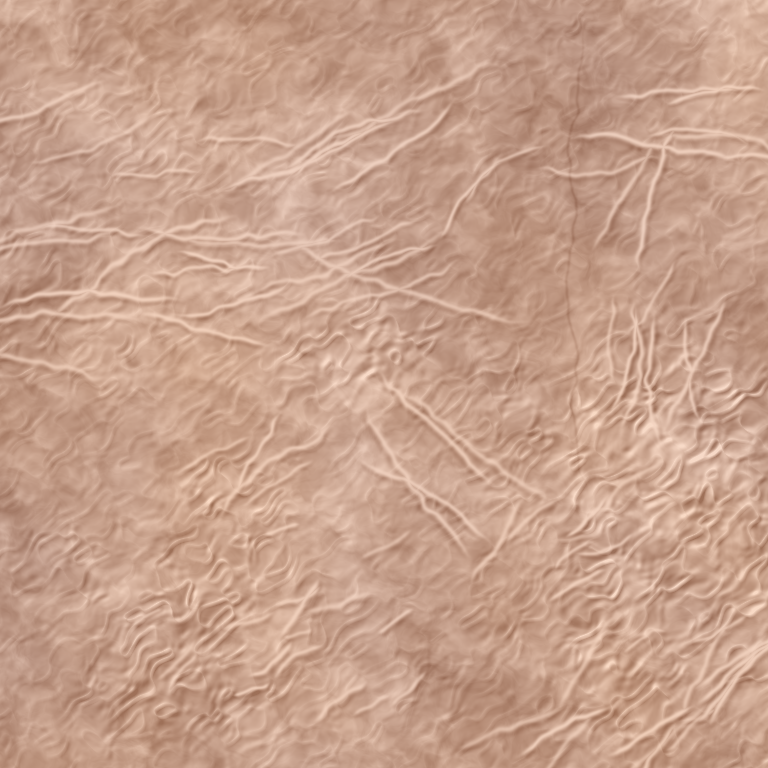
This texture is drawn by a Shadertoy shader. Its source:

```glsl
// Creased, weathered pink-tan hide with pale raised veins and crinkled patches.

const vec3 UMBER = vec3(0.70, 0.54, 0.46);
const vec3 CREAM = vec3(0.95, 0.83, 0.76);
const vec3 OCHRE_TINT = vec3(0.015, 0.0, -0.025);
const vec2 LIGHT_DIR = vec2(-0.6, 0.8);

float hash(vec2 p) {
    return fract(sin(dot(p, vec2(127.1, 311.7))) * 43758.5453);
}

float valueNoise(vec2 p) {
    vec2 i = floor(p), f = fract(p);
    f = f * f * (3.0 - 2.0 * f);
    return mix(mix(hash(i), hash(i + vec2(1, 0)), f.x),
               mix(hash(i + vec2(0, 1)), hash(i + vec2(1, 1)), f.x), f.y);
}

float fbm(vec2 p) {
    float sum = 0.0, amp = 0.533;
    for (int i = 0; i < 4; i++) {
        sum += amp * valueNoise(p);
        p = mat2(0.8, 0.6, -0.6, 0.8) * p * 2.03 + 17.3;
        amp *= 0.5;
    }
    return sum;
}

vec2 toFrame(vec2 p, float angle) {
    float c = cos(angle), s = sin(angle);
    return vec2(c * p.x + s * p.y, c * p.y - s * p.x);
}

float blob(vec2 p, vec2 centre, vec2 radius) {
    vec2 d = (p - centre) / radius;
    return exp(-dot(d, d));
}

// One wavering crease: x is its raised ridge, y the shadow beside it.
vec2 crease(vec2 p, vec2 centre, float angle, float reach, float width, float seed) {
    vec2 q = toFrame(p - centre, angle);
    float along = q.x / reach;
    if (abs(along) > 1.0 || abs(q.y) > 0.1) return vec2(0);
    float bend = (hash(vec2(seed, 5.0)) - 0.5) * 0.35 * reach * along * along;
    float wobble = (valueNoise(vec2(q.x * 15.0, seed)) - 0.5) * 0.018
                 + (valueNoise(vec2(q.x * 60.0, seed + 40.0)) - 0.5) * 0.007;
    float y = q.y - bend - wobble;
    float taper = 1.0 - smoothstep(0.65, 1.0, abs(along));
    float w = width * mix(0.6, 1.0, taper);
    float below = (y + 2.0 * w) / (1.2 * w);
    return vec2(exp(-y * y / (w * w)), exp(-below * below)) * taper;
}

// A loose bundle of creases sharing a place and a heading.
vec2 bundle(vec2 p, vec2 centre, vec2 spread, float angle, float reach, int count, float seed) {
    vec2 best = vec2(0);
    for (int i = 0; i < count; i++) {
        float id = seed + float(i) * 1.37;
        vec2 jitter = vec2(hash(vec2(id, 1.0)), hash(vec2(id, 2.0))) * 2.0 - 1.0;
        float turn = (hash(vec2(id, 3.0)) - 0.5) * 0.75;
        float size = hash(vec2(id, 4.0));
        vec2 c = crease(p, centre + jitter * spread, angle + turn,
                        reach * mix(0.45, 1.2, size), mix(0.0025, 0.0037, size), id);
        best = max(best, c * mix(0.65, 1.0, hash(vec2(id, 6.0))));
    }
    return best;
}

// Height of small worm-like folds, slightly stretched along a rising diagonal.
float crinkle(vec2 p) {
    vec2 warp = vec2(valueNoise(p * 38.0), valueNoise(p * 38.0 + 31.0)) - 0.5;
    vec2 q = toFrame(p + warp * 0.018, 0.7);
    float fold = 1.0 - abs(2.0 * valueNoise(q * vec2(42.0, 78.0)) - 1.0);
    float grain = valueNoise(q * vec2(82.0, 135.0) + 9.0);
    return fold * fold * 0.55 + grain * 0.55;
}

void mainImage(out vec4 fragColor, in vec2 fragCoord) {
    vec2 p = fragCoord / iResolution.xy;

    // Smudged stains, broad and fine
    vec2 drift = vec2(fbm(p * 20.0), fbm(p * 20.0 + 50.0)) - 0.5;
    float stain = fbm(p * 5.0 + drift * 0.7);
    float mottle = fbm(p * vec2(34.0, 44.0) + drift * 2.5);
    float tone = 0.30 + (stain - 0.5) * 0.75 + (mottle - 0.5) * 0.75;
    tone += 0.14 * blob(p, vec2(0.95, 0.9), vec2(0.25, 0.3));
    tone -= 0.10 * blob(p, vec2(0.74, 0.7), vec2(0.08, 0.35));

    // Crinkled areas, lit from the upper left
    float area = blob(p, vec2(0.92, 0.3), vec2(0.27, 0.32))
               + 0.8 * blob(p, vec2(0.25, 0.2), vec2(0.17, 0.18))
               + 0.8 * blob(p, vec2(0.46, 0.54), vec2(0.12, 0.08))
               + 0.5 * blob(p, vec2(0.05, 0.7), vec2(0.2, 0.25));
    float rough = 0.36 + 0.64 * smoothstep(0.25, 0.95, area + (fbm(p * 11.0 + 70.0) - 0.4));
    float fold = crinkle(p);
    float relief = fold - crinkle(p + LIGHT_DIR * 0.0055);
    tone += rough * (relief * 0.85 + (fold - 0.5) * 0.4);

    // Long pale veins, bundle by bundle
    vec2 vein = bundle(p, vec2(0.16, 0.72), vec2(0.18, 0.19), 0.14, 0.13, 17, 10.0);
    vein = max(vein, bundle(p, vec2(0.50, 0.76), vec2(0.15, 0.14), 0.65, 0.13, 13, 50.0));
    vein = max(vein, bundle(p, vec2(0.50, 0.62), vec2(0.06, 0.01), 0.05, 0.17, 2, 90.0));
    vein = max(vein, bundle(p, vec2(0.85, 0.64), vec2(0.06, 0.14), 1.45, 0.12, 9, 110.0));
    vein = max(vein, bundle(p, vec2(0.88, 0.86), vec2(0.12, 0.10), -0.15, 0.11, 7, 140.0));
    vein = max(vein, bundle(p, vec2(0.57, 0.40), vec2(0.06, 0.05), -0.65, 0.12, 4, 170.0));
    vein = max(vein, bundle(p, vec2(0.32, 0.42), vec2(0.06, 0.06), 0.75, 0.10, 4, 200.0));
    vein = max(vein, bundle(p, vec2(0.82, 0.20), vec2(0.18, 0.19), 0.70, 0.07, 22, 230.0));
    vein = max(vein, bundle(p, vec2(0.35, 0.20), vec2(0.20, 0.12), 0.60, 0.045, 17, 280.0));
    tone = mix(tone - 0.3 * vein.y, 1.0, 0.88 * vein.x);

    // Thin dark cracks
    float crack = crease(p, vec2(0.74, 0.67), 1.58, 0.33, 0.0022, 330.0).x
                + bundle(p, vec2(0.57, 0.08), vec2(0.03, 0.04), 1.3, 0.08, 4, 340.0).x;
    tone -= 0.25 * crack;

    vec3 hide = mix(UMBER, CREAM, clamp(tone, -0.35, 1.08));
    hide += OCHRE_TINT * (fbm(p * 4.0 + 120.0) - 0.45) * 2.0;
    fragColor = vec4(hide, 1.0);
}
```
